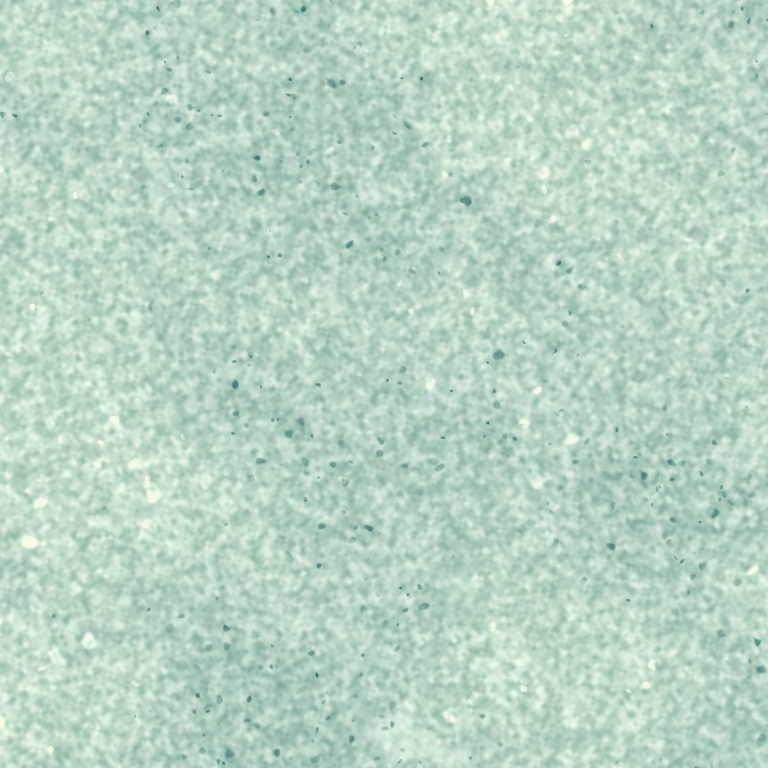
Give the GLSL for this texture, as a WebGL 1 fragment shader.

```glsl
precision highp float;
// Pale sea-green stone: cloudy blotches, fine grain, cream flecks and dark teal specks.
uniform vec2 u_resolution;

float hash(vec2 p) {
  vec3 q = fract(vec3(p.xyx) * 0.1031);
  q += dot(q, q.yzx + 33.33);
  return fract((q.x + q.y) * q.z);
}

float noise(vec2 p) {
  vec2 cell = floor(p);
  vec2 f = fract(p);
  f = f * f * (3.0 - 2.0 * f);
  float low = mix(hash(cell), hash(cell + vec2(1.0, 0.0)), f.x);
  float high = mix(hash(cell + vec2(0.0, 1.0)), hash(cell + vec2(1.0, 1.0)), f.x);
  return mix(low, high, f.y);
}

// Turning each octave hides the lattice.
float fbm(vec2 p) {
  float sum = 0.0;
  float weight = 0.5;
  for (int i = 0; i < 5; i++) {
    sum += weight * noise(p);
    p = mat2(1.6, 1.2, -1.2, 1.6) * p + 17.3;
    weight *= 0.55;
  }
  return sum / 1.055;
}

// Soft round spots, one candidate per cell, kept where its hash is below chance.
float spots(vec2 p, float chance, float softness) {
  vec2 cell = floor(p);
  float cover = 0.0;
  for (int y = -1; y <= 1; y++) {
    for (int x = -1; x <= 1; x++) {
      vec2 id = cell + vec2(float(x), float(y));
      vec2 center = id + vec2(hash(id + 11.7), hash(id + 47.1));
      float size = hash(id + 83.9);
      float radius = mix(0.16, 0.44, size * size);
      float kept = smoothstep(0.0, 0.06, chance - hash(id + 139.3));
      float disc = 1.0 - smoothstep(radius * (1.0 - softness), radius * (1.0 + softness), length(p - center));
      cover = max(cover, disc * kept * mix(0.35, 1.0, hash(id + 201.5)));
    }
  }
  return cover;
}

void main() {
  vec2 uv = gl_FragCoord.xy / u_resolution.y;

  // Broad blotches, slightly drawn out along a falling diagonal
  vec2 drift = vec2(dot(uv, vec2(0.92, -0.39)) * 2.8, dot(uv, vec2(0.39, 0.92)) * 4.2);
  float cloud = fbm(drift + 5.2) - 0.5;

  // Fine grain in two sizes
  mat2 turn = mat2(0.83, 0.56, -0.56, 0.83);
  float grain = 0.22 * (noise(turn * uv * 112.0 + 31.0) - 0.5);
  grain += 0.15 * (noise(uv * turn * 185.0 + 73.0) - 0.5);

  // Flecks gather in pale clouds, specks in dark ones
  vec2 warp = vec2(noise(uv * 95.0), noise(uv * 95.0 + 57.0)) - 0.5;
  vec2 ragged = uv + warp * 0.007;
  float flecks = spots(ragged * 46.0 + 9.0, 0.05 + 0.3 * smoothstep(0.0, 0.2, cloud), 0.35);
  float specks = spots(ragged * 66.0 + 120.0, 0.05 + 0.3 * smoothstep(0.0, 0.2, -cloud), 0.5);

  // Rare larger cream patch with a crumbled edge
  vec2 crumble = vec2(fbm(uv * 22.0), fbm(uv * 22.0 + 40.0)) - 0.5;
  float patches = spots((drift + crumble * 0.25) * vec2(1.1, 1.4) + 63.0, 0.09, 0.4);

  float tone = 0.732 + 0.27 * cloud + grain * (1.0 - 0.5 * patches);
  tone += 0.2 * flecks + 0.1 * patches;
  tone -= 0.36 * specks * specks;
  tone = clamp(tone, 0.16, 0.97);

  // Dark stone leans to teal, pale stone to cream
  vec3 color = vec3(0.52, 0.68, 0.62) + (tone - 0.52) * vec3(1.0, 0.76, 0.74);
  color.b += 0.12 * max(0.55 - tone, 0.0) - 0.06 * cloud;
  gl_FragColor = vec4(min(color, vec3(0.97, 0.985, 0.9)), 1.0);
}
```
